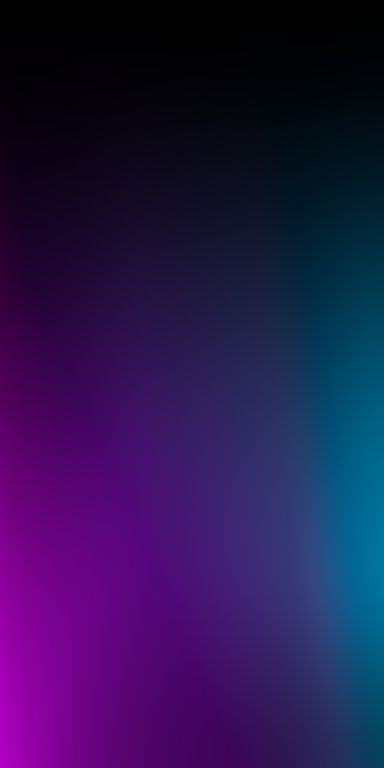
A Shadertoy shader for this background:

```glsl
const vec3 MAGENTA = vec3(0.93, 0.00, 1.0);
const vec3 VIOLET  = vec3(0.70, 0.06, 1.0);
const vec3 SLATE   = vec3(0.41, 0.60, 1.0);
const vec3 AZURE   = vec3(0.00, 0.67, 1.0);
const vec3 CYAN    = vec3(0.00, 0.77, 1.0);

// Smooth descent from one at 'low' to zero at 'high'
float fall(float low, float high, float t) {
    return 1.0 - smoothstep(low, high, t);
}

// Linear position of t between two edges
float span(float low, float high, float t) {
    return clamp((t - low) / (high - low), 0.0, 1.0);
}

// Hue bands separated by two slanted edges
vec3 bandHue(vec2 uv, float violetEdge, float azureEdge) {
    vec3 hue = mix(MAGENTA, VIOLET, span(0.0, violetEdge, uv.x));
    hue = mix(hue, SLATE, span(violetEdge, azureEdge, uv.x));
    vec3 rim = mix(AZURE, CYAN, span(azureEdge, 1.0, uv.x));
    return mix(hue, rim, smoothstep(azureEdge - 0.06, azureEdge + 0.09, uv.x));
}

// Light rises from the dark top and dims again towards the lower right
float glow(vec2 uv) {
    float leftLight = 0.33 * pow(max(1.0 - 2.0 * uv.x, 0.0), 2.0);
    float rightLight = 0.15 * smoothstep(0.72, 1.0, uv.x);
    float peak = 0.45 + leftLight + rightLight;
    float fullHeight = mix(-0.10, 0.25, smoothstep(0.0, 0.4, uv.x));
    float baseDim = 0.42 * uv.x * fall(0.0, 0.27, uv.y);
    return peak * fall(fullHeight, 1.0, uv.y) * (1.0 - baseDim);
}

void mainImage(out vec4 fragColor, in vec2 fragCoord) {
    vec2 uv = fragCoord / iResolution.xy;
    float violetEdge = max(0.62 - 0.85 * uv.y, 0.06);
    float azureEdge = 0.93 - 0.30 * uv.y;
    vec3 color = bandHue(uv, violetEdge, azureEdge) * glow(uv);

    // Faint indigo keeps the upper dark from going flat
    color += vec3(0.0, 0.0, 0.012) * fall(0.8, 1.0, uv.y);
    fragColor = vec4(color, 1.0);
}
```
